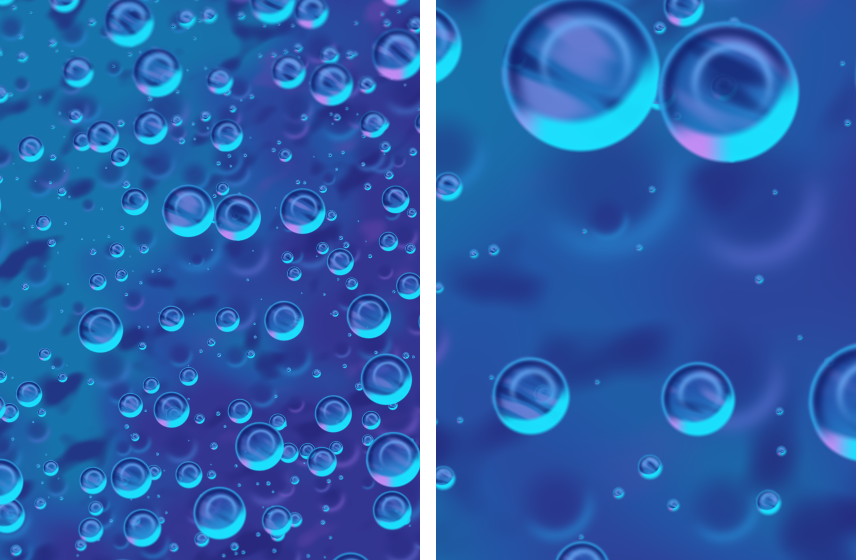
Left: the whole. Right: its middle third, enlarged.
This texture is drawn by a Shadertoy shader. Its source:

```glsl
vec3 hash(vec2 p) {
    vec3 a = vec3(dot(p, vec2(127.1, 311.7)), dot(p, vec2(269.5, 183.3)), dot(p, vec2(419.2, 371.9)));
    return fract(sin(a) * 43758.5);
}

float gradientDot(vec2 cell, vec2 offset, vec2 f) {
    return dot(hash(cell + offset).xy * 2.0 - 1.0, f - offset);
}

float noise(vec2 p) {
    vec2 i = floor(p), f = fract(p), u = f * f * (3.0 - 2.0 * f);
    float low = mix(gradientDot(i, vec2(0, 0), f), gradientDot(i, vec2(1, 0), f), u.x);
    float high = mix(gradientDot(i, vec2(0, 1), f), gradientDot(i, vec2(1, 1), f), u.x);
    return mix(low, high, u.y);
}

// Soft line of the given half width around a radius
float ring(float d, float radius, float width) {
    float x = (d - radius) / width;
    return exp(-x * x);
}

// One glassy bubble; q is the position in bubble radii
vec3 shadeBubble(vec3 back, vec2 q, float w, vec3 rnd, vec2 p) {
    float d = length(q);
    float mask = 1.0 - smoothstep(1.0 - w, 1.0 + w, d);
    float down = dot(q, normalize(vec2(0.35, -0.9)));
    float far = smoothstep(0.75, 1.15, p.y), near = 1.0 - smoothstep(0.1, 0.7, p.y);
    vec3 navy = vec3(0.07, 0.13, 0.43), cyan = vec3(0.1, 0.89, 1.0);
    vec3 pink = vec3(0.78, 0.55, 0.96);

    // Body with a lit lower half and diagonal iridescent streaks
    vec3 glass = mix(back, vec3(0.14, 0.35, 0.72), 0.5);
    glass = mix(glass, vec3(0.14, 0.63, 0.89), (0.45 + 0.45 * near) * smoothstep(-0.5, 0.75, down));
    float streak = noise(vec2(dot(q, vec2(0.5, 1.0)) * 2.8, dot(q, vec2(1.0, -0.5)) * 0.7) + rnd.xy * 40.0);
    glass = mix(glass, vec3(0.5, 0.52, 0.87), (0.7 - 0.25 * near) * smoothstep(0.0, 0.35, streak));
    glass = mix(glass, navy, (0.75 - 0.4 * near) * smoothstep(0.05, 0.4, -streak));

    // Dark upper wall, inner reflection and thin outline
    float upper = 1.0 - smoothstep(-0.4, 0.5, down);
    glass = mix(glass, navy, 0.8 * ring(d, 0.85, 0.1 + 0.3 * w) * upper);
    float inner = ring(length(q - vec2(0.06, 0.1)), 0.53, 0.035 + w);
    glass = mix(glass, vec3(0.4, 0.66, 0.95), 0.7 * inner * smoothstep(-0.5, 0.4, q.y));
    glass = mix(glass, vec3(0.19, 0.66, 0.92), (0.75 - 0.45 * far) * ring(d, 0.96, 0.035 + 0.4 * w));

    // Bright crescent along the bottom, pink at one end and to the upper right
    float edge = length(q - vec2(-0.12, 0.3)) * 0.84;
    float crescent = smoothstep(0.72 - 0.08 * far, 0.84, edge) * smoothstep(0.0, 0.5, down);
    float pinkEnd = smoothstep(0.15, 0.65, -q.x + (rnd.z - 0.6) * 0.8 + 0.7 * far * (p.x - 0.4));
    glass = mix(glass, mix(cyan, pink, pinkEnd), crescent * 0.95);
    return mix(back, glass, mask);
}

// Blurred dark drop with a wide faint caustic arc
vec3 shadeShadow(vec3 back, vec2 q, vec3 rnd, vec2 p) {
    float d = length(q);
    back = mix(back, vec3(0.15, 0.16, 0.5), 0.5 * (1.0 - smoothstep(0.2, 1.2, d)));
    float arc = ring(d, 0.85, 0.2) * smoothstep(-0.2, 0.9, -q.y + 0.5 * q.x);
    vec3 tint = mix(vec3(0.15, 0.53, 0.82), vec3(0.46, 0.36, 0.79), smoothstep(0.3, 0.8, 0.6 * rnd.x + 0.4 * p.x));
    return mix(back, tint, 0.55 * arc);
}

// Sheared, jittered grid of bubbles or shadows
vec3 scatter(vec3 color, vec2 p, float size, float amount, vec2 radii, float seed, float blur, bool shadow) {
    vec2 g = p / size, base = floor(g + vec2(0.3 * g.y, 0.0));
    for (int j = -1; j <= 1; j++)
    for (int i = -1; i <= 1; i++) {
        vec2 cell = base + vec2(i, j);
        vec3 place = hash(cell + seed), rnd = hash(cell + seed + 53.7);
        if (rnd.y > amount) continue;
        vec2 center = cell + 0.5 + (place.xy - 0.5) * 0.62;
        center.x -= 0.3 * center.y;
        float radius = mix(radii.x, radii.y, pow(place.z, 1.6));
        vec2 q = (g - center) / radius;
        if (dot(q, q) > 9.0) continue;
        color = shadow ? shadeShadow(color, q, rnd, p)
                       : shadeBubble(color, q, blur / (radius * size), rnd, p);
    }
    return color;
}

void mainImage(out vec4 fragColor, in vec2 fragCoord) {
    vec2 p = fragCoord / iResolution.x;

    // Teal to violet backdrop with soft clouds
    float cloud = noise(p * 3.1 + 4.0) + 0.6 * noise(p * 7.0 + 9.0);
    float t = 0.43 + 0.75 * (p.x - 0.45) - 0.42 * (p.y - 0.67) + 0.65 * cloud;
    vec3 color = mix(vec3(0.09, 0.45, 0.67), vec3(0.14, 0.33, 0.65), smoothstep(0.1, 0.45, t));
    color = mix(color, vec3(0.2, 0.21, 0.57), smoothstep(0.4, 0.75, t));

    // Slanted dark and violet wisps
    vec2 slant = vec2(p.x + p.y * 0.6, p.y - p.x * 0.6);
    float wisp = noise(slant * vec2(7.0, 11.0)) + 0.4 * noise(slant * vec2(17.0, 24.0));
    color = mix(color, vec3(0.14, 0.14, 0.47), 0.75 * smoothstep(0.1, 0.45, wisp));
    color = mix(color, vec3(0.43, 0.28, 0.69), 0.5 * smoothstep(0.2, 0.55, -wisp) * smoothstep(0.2, 0.9, p.x));

    // Shadows and reflections below the surface
    color = scatter(color, p + vec2(-0.02, 0.085), 0.155, 0.72, vec2(0.19, 0.42), 3.0, 0.0, true);
    color = scatter(color, p, 0.11, 0.5, vec2(0.15, 0.42), 71.0, 0.0, true);

    // Bubbles from specks to large drops, out of focus towards the top
    float blur = 0.002 + 0.005 * smoothstep(0.85, 1.3, p.y) + 0.002 * (1.0 - smoothstep(0.0, 0.3, p.y));
    color = scatter(color, p, 0.034, 0.2, vec2(0.04, 0.16), 29.0, blur, false);
    color = scatter(color, p, 0.078, 0.5, vec2(0.1, 0.32), 17.0, blur, false);
    color = scatter(color, p, 0.155, 0.78, vec2(0.19, 0.43), 3.0, blur, false);

    fragColor = vec4(color, 1.0);
}
```
